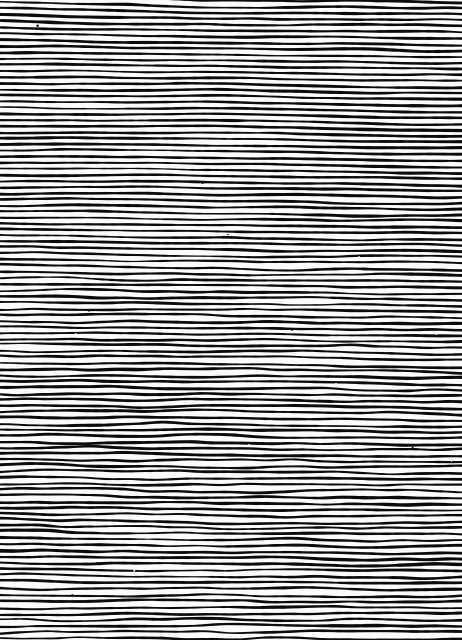
Reproduce this pattern procedurally as a WebGL 1 fragment shader.

```glsl
precision highp float;
uniform vec2 u_resolution;

const float LINES = 105.0;

float hash(vec2 p) {
  vec3 q = fract(vec3(p.xyx) * 0.1031);
  q += dot(q, q.yzx + 33.33);
  return fract((q.x + q.y) * q.z);
}

// Smooth value noise in -1..1
float noise(vec2 p) {
  vec2 i = floor(p);
  vec2 f = fract(p);
  f = f * f * (3.0 - 2.0 * f);
  float low = mix(hash(i), hash(i + vec2(1.0, 0.0)), f.x);
  float high = mix(hash(i + vec2(0.0, 1.0)), hash(i + 1.0), f.x);
  return mix(low, high, f.y) * 2.0 - 1.0;
}

// Noise along one line, independent of its neighbours
float lineNoise(float x, float row, float seed) {
  return noise(vec2(x + row * 7.31, row * 3.0 + seed));
}

// Ink coverage of one hand-drawn line at height y, in line spacings
float inkLine(float x, float y, float row, float wobble, float weight, float pixel) {
  float center = row + 0.5 + 0.09 * lineNoise(x * 2.5, row, 11.0)
               + wobble * (0.17 * lineNoise(x * 9.0, row, 211.0)
                         + 0.08 * lineNoise(x * 24.0, row, 431.0));
  float halfWidth = 0.197 + weight
                  + 0.035 * (hash(vec2(row, 57.0)) - 0.5)
                  + 0.05 * lineNoise(x * 8.0, row, 619.0)
                  + 0.03 * lineNoise(x * 35.0, row, 823.0)
                  + 0.015 * lineNoise(x * 130.0, row, 1013.0);
  return clamp((halfWidth - abs(y - center)) / pixel + 0.5, 0.0, 1.0);
}

void main() {
  vec2 p = gl_FragCoord.xy / u_resolution.y;
  float pixel = LINES / u_resolution.y;

  // Slight tilt and slow drift shared by neighbouring lines
  float y = p.y * LINES + p.x * (0.35 + 0.6 * smoothstep(0.2, 0.65, p.y))
          + 0.3 * noise(p * vec2(3.0, 5.0) + 20.0)
          + 0.14 * noise(p * vec2(9.0, 22.0) + 70.0);

  // The hand is less steady below the upper third
  float wobble = 0.55 + 0.6 * smoothstep(0.7, 0.45, p.y)
               + 0.3 * noise(p * vec2(4.0, 9.0) + 40.0);
  float weight = 0.025 * noise(p * vec2(4.0, 6.0) + 90.0)
               + 0.015 * smoothstep(0.4, 0.7, p.x);

  float ink = 0.0;
  for (int k = -1; k <= 1; k++) {
    float row = floor(y) + float(k);
    ink = max(ink, inkLine(p.x, y, row, wobble, weight, pixel));
  }

  // Sparse ink specks and paper nicks
  vec2 cell = floor(p * 12.0);
  vec2 spot = 0.15 + 0.7 * vec2(hash(cell + 130.0), hash(cell + 270.0));
  float radius = 0.0009 + 0.0011 * hash(cell + 350.0);
  float reach = length(p - (cell + spot) / 12.0);
  float speck = clamp((radius - reach) * u_resolution.y + 0.5, 0.0, 1.0)
              * step(hash(cell + 510.0), 0.17);
  ink = mix(ink, step(0.35, hash(cell + 640.0)), speck);

  vec3 paper = vec3(0.985, 0.985, 0.988);
  gl_FragColor = vec4(mix(paper, vec3(0.045), ink), 1.0);
}
```
